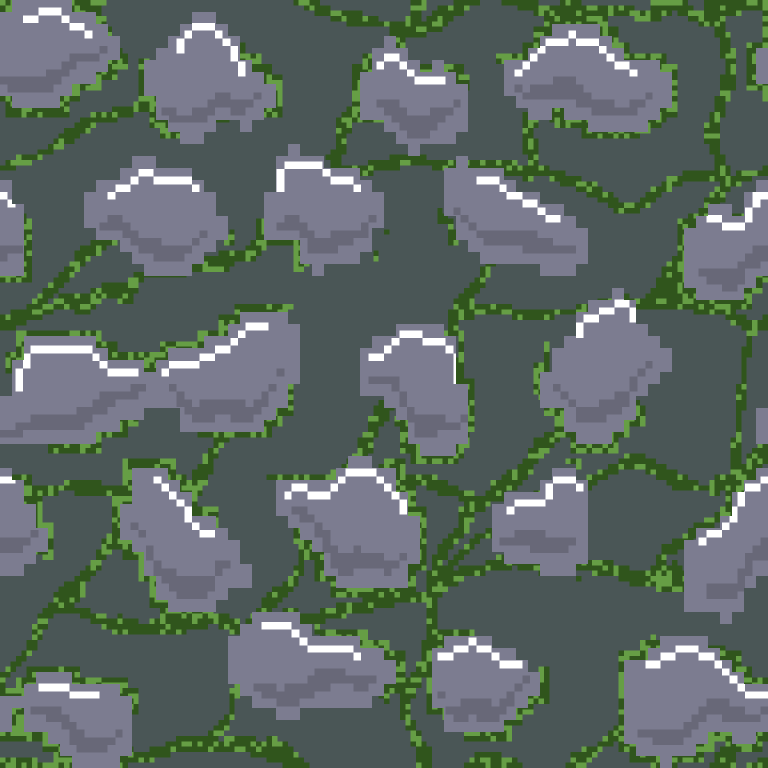
Reproduce this texture procedurally as a three.js fragment shader.

```glsl
// Tiling pixel-art wall: grey stones on dark ground, laced with mossy vines.
varying vec2 vUv;

const vec3 GROUND = vec3(0.290, 0.338, 0.338);
const vec3 STONE = vec3(0.485, 0.485, 0.565);
const vec3 SHADE = vec3(0.408, 0.408, 0.470);
const vec3 SHINE = vec3(1.0);
const vec3 LEAF_DARK = vec3(0.190, 0.335, 0.110);
const vec3 LEAF_LIGHT = vec3(0.400, 0.620, 0.270);

const vec2 CELLS = vec2(4.0, 5.0);   // stones across and up
const float SHEAR = 0.4;             // row shift; SHEAR * CELLS.y is whole
const float STONE_GRID = 64.0;       // blocks of the outlines
const float DETAIL_GRID = 100.0;     // blocks of shine and shade
const float VINE_GRID = 144.0;       // blocks of the leaves
const float VINE_RADIUS = 0.0092;
const float VINE_CHANCE = 0.8;
const float SOFTNESS = 0.0005;       // sample offset that smooths edges

float hash(vec2 p) {
  vec3 q = fract(p.xyx * 0.1031);
  q += dot(q, q.yzx + 33.33);
  return fract((q.x + q.y) * q.z);
}

// Value noise that wraps after n cells.
float noise(vec2 p, float n, float salt) {
  vec2 i = floor(p * n), f = fract(p * n);
  f = f * f * (3.0 - 2.0 * f);
  vec2 a = mod(i, n) + salt, b = mod(i + 1.0, n) + salt;
  return mix(mix(hash(a), hash(vec2(b.x, a.y)), f.x),
             mix(hash(vec2(a.x, b.y)), hash(b), f.x), f.y);
}

vec2 snap(vec2 p, float n) { return (floor(p * n) + 0.5) / n; }

// Random value of a cell in the sheared, wrapping lattice.
float cellHash(vec2 c, float salt) {
  c.x += SHEAR * CELLS.y * floor(c.y / CELLS.y);
  return hash(mod(c, CELLS) + vec2(salt, salt * 1.7));
}

vec2 place(vec2 c, float offset, float jitter, float salt) {
  vec2 r = vec2(cellHash(c, salt), cellHash(c, salt + 5.0)) - 0.5;
  return (c + vec2(SHEAR * c.y, 0.0) + offset + jitter * r) / CELLS;
}

vec2 stoneCenter(vec2 c) { return place(c, 0.5, 0.34, 13.0); }
vec2 vineNode(vec2 c) { return place(c, 0.0, 0.5, 29.0); }
float halfWidth(vec2 c) { return mix(0.066, 0.116, cellHash(c, 41.0)); }

// Top (x) and bottom (y) of a stone, u running from -1 to 1 across it.
vec2 stoneEdges(float u, vec2 c) {
  float tilt = (cellHash(c, 53.0) - 0.5) * 0.07 * u;
  float humpAt = cellHash(c, 61.0) * 1.3 - 0.65;
  float dropAt = cellHash(c, 67.0) * 1.3 - 0.65;
  float hump = 0.06 * cellHash(c, 71.0) * smoothstep(0.7, 0.25, abs(u - humpAt));
  float drop = 0.05 * cellHash(c, 79.0) * smoothstep(0.8, 0.3, abs(u - dropAt));
  float wave = 0.006 * sin(6.0 * u + 6.28 * cellHash(c, 83.0));
  float bevel = u * u * u * u;
  return tilt + vec2(0.043 + hump + wave - 0.04 * bevel,
                     -0.046 - drop + wave + 0.03 * bevel);
}

// Cell of the stone covering p in yz, x is 1 when there is one.
vec3 findStone(vec2 p) {
  p = snap(p, STONE_GRID);
  vec3 found = vec3(0.0);
  for (int j = -1; j <= 1; j++) {
    float row = floor(p.y * CELLS.y) + float(j);
    float column = floor(p.x * CELLS.x - SHEAR * row);
    for (int i = -1; i <= 1; i++) {
      vec2 c = vec2(column + float(i), row);
      vec2 d = p - stoneCenter(c);
      float u = d.x / halfWidth(c);
      if (abs(u) < 1.0) {
        vec2 e = stoneEdges(u, c);
        if (d.y < e.x && d.y > e.y) found = vec3(1.0, c);
      }
    }
  }
  return found;
}

// Row of the highlight in the column at x.
float shineRow(float x, vec2 c, vec2 center) {
  float u = (x - center.x) / halfWidth(c);
  return floor((center.y + stoneEdges(u, c).x - 0.019) * DETAIL_GRID);
}

vec3 stoneColor(vec2 p, vec2 c) {
  p = snap(p, DETAIL_GRID);
  vec2 center = stoneCenter(c), d = p - center;
  float u = d.x / halfWidth(c);
  float here = shineRow(p.x, c, center);
  float before = shineRow(p.x - 1.0 / DETAIL_GRID, c, center);
  float row = floor(p.y * DETAIL_GRID);
  bool onLine = row >= min(here, before + 1.0) && row <= max(here, before - 1.0);
  if (onLine && u > -0.85 + 0.4 * cellHash(c, 89.0)
             && u < 0.4 + 0.45 * cellHash(c, 97.0)) return SHINE;
  float rise = d.y - stoneEdges(u, c).y - 0.013 - 0.014 * noise(p, 16.0, 7.0)
             - 0.02 * max(u, 0.0) * u;
  float band = 0.026 * (1.0 - u * u * 1.3);
  return rise > 0.0 && rise < band ? SHADE : STONE;
}

float segment(vec2 p, vec2 a, vec2 b) {
  vec2 ab = b - a;
  return length(p - a - ab * clamp(dot(p - a, ab) / dot(ab, ab), 0.0, 1.0));
}

// Distance to the wriggling net of vines.
float vineDistance(vec2 p) {
  p += 0.055 * (vec2(noise(p, 11.0, 3.0), noise(p, 11.0, 19.0)) - 0.5);
  p += 0.018 * (vec2(noise(p, 29.0, 5.0), noise(p, 29.0, 37.0)) - 0.5);
  float d = 1.0;
  for (int j = -1; j <= 1; j++) {
    float row = floor(p.y * CELLS.y) + float(j);
    float column = floor(p.x * CELLS.x - SHEAR * row);
    for (int i = -1; i <= 1; i++) {
      vec2 c = vec2(column + float(i), row), a = vineNode(c);
      if (cellHash(c, 101.0) < VINE_CHANCE) d = min(d, segment(p, a, vineNode(c + vec2(1.0, 0.0))));
      if (cellHash(c, 107.0) < VINE_CHANCE) d = min(d, segment(p, a, vineNode(c + vec2(0.0, 1.0))));
      if (cellHash(c, 113.0) < 0.5) d = min(d, segment(p, a, stoneCenter(c)));
    }
  }
  return d;
}

vec3 wall(vec2 p) {
  vec3 stone = findStone(p);
  if (stone.x > 0.5) return stoneColor(p, stone.yz);
  vec2 q = snap(p, VINE_GRID);
  float speck = hash(mod(floor(q * VINE_GRID), VINE_GRID));
  // Moss creeping along parts of the outlines
  if (noise(q, 9.0, 43.0) > 0.5) {
    vec2 o = vec2(1.4, -1.4) / VINE_GRID;
    float near = findStone(q + o.xx).x + findStone(q + o.xy).x
               + findStone(q + o.yx).x + findStone(q + o.yy).x;
    if (near > 0.5) return speck > 0.55 ? LEAF_LIGHT : LEAF_DARK;
  }
  float radius = VINE_RADIUS * (0.8 + 0.4 * noise(q, 48.0, 11.0));
  if (vineDistance(q) < radius) return speck > 0.77 ? LEAF_LIGHT : LEAF_DARK;
  return GROUND;
}

void main() {
  vec2 o = vec2(SOFTNESS, -SOFTNESS);
  vec3 color = wall(vUv + o.xx) + wall(vUv + o.xy) + wall(vUv + o.yx) + wall(vUv + o.yy);
  gl_FragColor = vec4(color * 0.25, 1.0);
}
```
